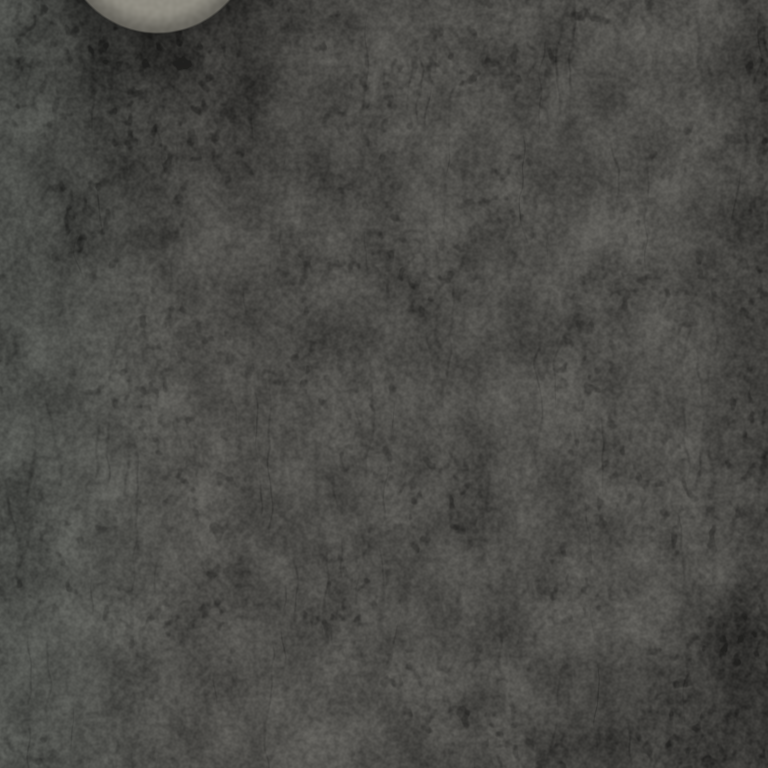
Reproduce this texture procedurally as a WebGL 2 fragment shader.

```glsl
#version 300 es
precision highp float;

uniform vec2 u_resolution;
out vec4 fragColor;

// Tones
const vec3 STONE_TINT = vec3(1.0, 0.99, 0.945);
const vec3 COOL_TINT = vec3(0.96, 1.0, 0.95);
const vec3 DISC_COLOR = vec3(0.56, 0.55, 0.51);
const float BASE_TONE = 0.309;
const float DARKEST_TONE = 0.13;
const float LIGHTEST_TONE = 0.40;

// Strength of each layer
const float CLOUD_GAIN = 0.045;
const float MOTTLE_GAIN = 0.070;
const float GRAIN_GAIN = 0.060;
const float SPECK_DEPTH = 0.070;
const float STREAK_DEPTH = 0.040;
const float STAIN_DEPTH = 0.070;

// Features per canvas height
const float CLOUD_SCALE = 4.0;
const float MOTTLE_SCALE = 17.0;
const float SPECK_SCALE = 62.0;
const float GRAIN_SCALE = 120.0;
const vec2 STREAK_SCALE = vec2(34.0, 3.5);

const vec2 DISC_CENTER = vec2(0.205, 1.081);
const float DISC_RADIUS = 0.124;

vec2 hashGradient(vec2 cell) {
    vec3 p = fract(cell.xyx * vec3(0.1031, 0.1030, 0.0973));
    p += dot(p, p.yzx + 33.33);
    float angle = 6.28318 * fract((p.x + p.y) * p.z);
    return vec2(cos(angle), sin(angle));
}

float gradientNoise(vec2 p) {
    vec2 i = floor(p);
    vec2 f = fract(p);
    vec2 w = f * f * f * (f * (f * 6.0 - 15.0) + 10.0);
    vec2 e = vec2(1.0, 0.0);
    float a = dot(hashGradient(i), f);
    float b = dot(hashGradient(i + e.xy), f - e.xy);
    float c = dot(hashGradient(i + e.yx), f - e.yx);
    float d = dot(hashGradient(i + e.xx), f - e.xx);
    return mix(mix(a, b, w.x), mix(c, d, w.x), w.y);
}

float fbm(vec2 p, int octaves) {
    float sum = 0.0;
    float gain = 1.0;
    for (int i = 0; i < octaves; i++) {
        sum += gain * gradientNoise(p);
        p = mat2(1.6, 1.2, -1.2, 1.6) * p + 17.3;
        gain *= 0.58;
    }
    return sum;
}

// Broad damp areas with ragged borders
float stains(vec2 uv) {
    vec2 p = uv + 0.09 * vec2(fbm(uv * 7.0 + 3.1, 4), fbm(uv * 7.0 + 41.7, 4));
    float upper = smoothstep(0.03, 0.12, p.x) * (1.0 - smoothstep(0.32, 0.48, p.x))
                * smoothstep(0.58, 0.95, p.y);
    float edge = 0.75 * smoothstep(0.90, 0.98, p.x);
    float corner = smoothstep(0.50, 0.85, p.x) * (1.0 - smoothstep(0.04, 0.24, p.y));
    return min(upper + edge + 0.8 * corner, 1.2);
}

// Small pits gathered in patches
float specks(vec2 uv, float damp) {
    float patches = smoothstep(-0.25, 0.45, fbm(uv * 7.0 + 83.0, 3) + 0.3 * damp);
    float pits = fbm(uv * vec2(SPECK_SCALE, 0.8 * SPECK_SCALE) + 9.0, 2);
    return patches * smoothstep(0.08, 0.55, pits);
}

// Thin broken cracks running down the wall
float streaks(vec2 uv) {
    vec2 p = uv * STREAK_SCALE;
    p.x += 0.5 * fbm(uv * 9.0 + 5.0, 3);
    float line = 1.0 - smoothstep(0.0, 0.09, abs(gradientNoise(p)));
    float broken = smoothstep(0.02, 0.40, fbm(uv * vec2(15.0, 6.0) + 61.0, 3));
    return line * broken;
}

float wallTone(vec2 uv) {
    float damp = stains(uv);
    float tone = BASE_TONE;
    tone += CLOUD_GAIN * fbm(uv * CLOUD_SCALE + 11.0, 3);
    tone += MOTTLE_GAIN * fbm(uv * vec2(MOTTLE_SCALE, 0.8 * MOTTLE_SCALE) + 29.0, 4);
    tone += GRAIN_GAIN * fbm(uv * GRAIN_SCALE + 53.0, 2);
    tone -= SPECK_DEPTH * specks(uv, damp);
    tone -= STREAK_DEPTH * streaks(uv);
    tone -= STAIN_DEPTH * damp;
    return clamp(tone, DARKEST_TONE, LIGHTEST_TONE);
}

void main() {
    vec2 uv = gl_FragCoord.xy / u_resolution.y;
    float pixel = 1.0 / u_resolution.y;

    // Wall, slightly cooler toward the left side
    float cool = 0.7 * (1.0 - smoothstep(0.0, 0.3, uv.x));
    vec3 color = wallTone(uv) * mix(STONE_TINT, COOL_TINT, cool);

    // Pale disc with a soft shadow below
    float dist = length(uv - DISC_CENTER) - DISC_RADIUS;
    color *= 1.0 - 0.35 * exp(-max(dist, 0.0) * 45.0);
    float shade = mix(0.72, 1.0, smoothstep(0.0, 0.03, -dist));
    float grain = 0.03 * gradientNoise(uv * GRAIN_SCALE);
    float cover = 1.0 - smoothstep(-1.5 * pixel, 1.5 * pixel, dist);
    color = mix(color, DISC_COLOR * shade + grain, cover);

    fragColor = vec4(color, 1.0);
}
```
